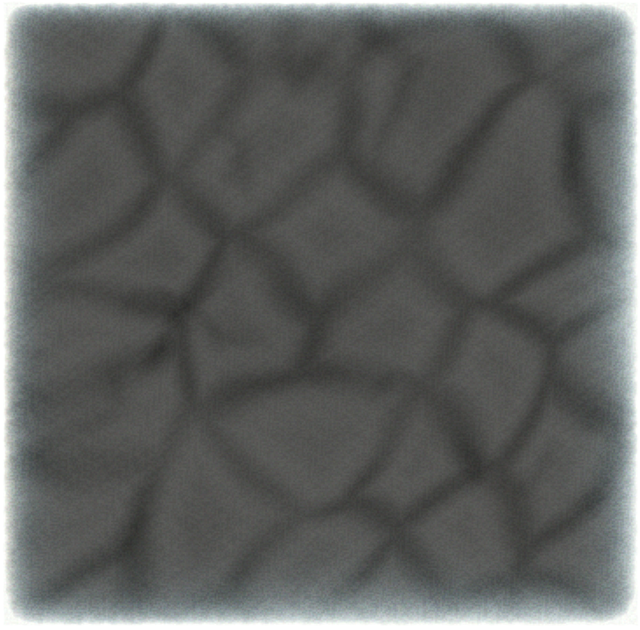
A Shadertoy shader for this texture:

```glsl
// Dark grey translucent sheet with soft shadowy veins and a glowing white rim.

const vec3  SHEET       = vec3(0.315, 0.316, 0.307);
const vec3  RIM_WHITE   = vec3(0.975, 0.985, 0.968);
const vec3  COOL_TINT   = vec3(-0.035, 0.005, 0.025);
const vec3  WARM_TINT   = vec3(0.035, 0.005, -0.035);
const vec4  MARGIN      = vec4(0.006, 0.004, 0.008, 0.004); // left, right, bottom, top
const vec4  GLOW_REACH  = vec4(0.023, 0.030, 0.027, 0.016); // same order
const float GLOW_PEAK   = 1.04;
const float VEIN_CELLS  = 5.2;
const float TWIG_CELLS  = 6.5;
const float VEIN_WIDTH  = 0.023;
const float VEIN_DEPTH  = 0.072;
const float TWIG_DEPTH  = 0.045;
const float FLANK_LIGHT = 0.022;
const float GRAIN_SCALE = 400.0;
const float GRAIN       = 0.040;
const float COLOR_GRAIN = 0.026;

float hash(vec2 p) {
    return fract(sin(dot(p, vec2(127.1, 311.7))) * 43758.5453);
}

vec2 hash2(vec2 p) {
    return vec2(hash(p), hash(p + 37.3));
}

float noise(vec2 p) {
    vec2 i = floor(p), f = fract(p);
    f = f * f * (3.0 - 2.0 * f);
    return mix(mix(hash(i), hash(i + vec2(1, 0)), f.x),
               mix(hash(i + vec2(0, 1)), hash(i + vec2(1, 1)), f.x), f.y);
}

// Distance to the nearest border between scattered cells
float cellBorder(vec2 p) {
    vec2 base = floor(p), f = fract(p), nearCell = vec2(0), nearest = vec2(0);
    float best = 8.0;
    for (int y = -1; y <= 1; y++)
    for (int x = -1; x <= 1; x++) {
        vec2 c = vec2(x, y);
        vec2 r = c + 0.1 + 0.8 * hash2(base + c) - f;
        float d = dot(r, r);
        if (d < best) { best = d; nearest = r; nearCell = c; }
    }
    float border = 8.0;
    for (int y = -2; y <= 2; y++)
    for (int x = -2; x <= 2; x++) {
        vec2 c = nearCell + vec2(x, y);
        vec2 r = c + 0.1 + 0.8 * hash2(base + c) - f;
        vec2 gap = r - nearest;
        if (dot(gap, gap) > 0.0001)
            border = min(border, dot(0.5 * (nearest + r), normalize(gap)));
    }
    return border;
}

float bell(float d, float width) {
    return exp(-d * d / (width * width));
}

// Shading of the sheet: dark veins, paler flanks, fainter broken twigs
float veinShade(vec2 p) {
    vec2 warp = vec2(noise(p * 5.0 + 3.1), noise(p * 5.0 + 17.7)) - 0.5;
    vec2 fine = vec2(noise(p * 13.0 + 8.2), noise(p * 13.0 + 29.4)) - 0.5;
    vec2 q = p + 0.10 * warp + 0.018 * fine;
    // Stretch the cells along the rising diagonal
    q = vec2(0.82 * (q.x + q.y), 1.12 * (q.y - q.x)) * 0.7071;

    float vein = cellBorder(q * VEIN_CELLS + 11.0) / VEIN_CELLS;
    float twig = cellBorder(q * TWIG_CELLS + 43.0) / TWIG_CELLS;
    float width = VEIN_WIDTH * mix(0.8, 1.3, noise(p * 6.0 + 51.0));
    float strength = mix(0.35, 1.0, smoothstep(0.2, 0.6, noise(p * 6.5 + 71.0)));
    float broken = smoothstep(0.5, 0.75, noise(p * 8.0 + 91.0));

    float shade = -VEIN_DEPTH * strength * bell(vein, width);
    shade -= TWIG_DEPTH * broken * bell(twig, VEIN_WIDTH * 0.85);
    shade += FLANK_LIGHT * bell(vein - 0.045, 0.026);
    return shade + 0.022 * (noise(p * 7.0 + 5.0) - 0.5);
}

void mainImage(out vec4 fragColor, in vec2 fragCoord) {
    vec2 p = fragCoord / iResolution.y;
    vec2 size = vec2(iResolution.x / iResolution.y, 1.0);

    // Distance inside each slightly ragged edge
    vec4 edge = vec4(p.x, size.x - p.x, p.y, size.y - p.y) - MARGIN;
    edge += 0.003 * (noise(p * 95.0) - 0.5);

    // Light leaking in from the four sides, uneven along the rim
    vec4 reach = GLOW_REACH * mix(0.72, 1.28, noise(p * 6.0 + 23.0));
    vec4 leak = exp(-max(edge, 0.0) / reach);
    float glow = min(GLOW_PEAK * (leak.x + leak.y + leak.z + leak.w), 1.0);

    vec3 color = mix(SHEET + veinShade(p), RIM_WHITE, glow);
    float midGlow = 4.0 * glow * (1.0 - glow);
    color += midGlow * mix(COOL_TINT, WARM_TINT, leak.x * leak.x);

    // Fine grain, slightly coloured and livelier in the light
    vec2 g = p * GRAIN_SCALE;
    vec3 speck = vec3(noise(g + 7.0), noise(g + 131.0), noise(g + 263.0)) - 0.5;
    float grey = noise(g * 0.9 + 401.0) - 0.5;
    color += (GRAIN * grey + COLOR_GRAIN * speck) * (1.0 + 1.2 * midGlow);

    // Plain white outside the sheet
    float inside = min(min(edge.x, edge.y), min(edge.z, edge.w));
    float feather = max(0.002, 1.0 / iResolution.y);
    color = mix(vec3(1.0), color, smoothstep(-feather, feather, inside));

    fragColor = vec4(clamp(color, 0.0, 1.0), 1.0);
}
```
